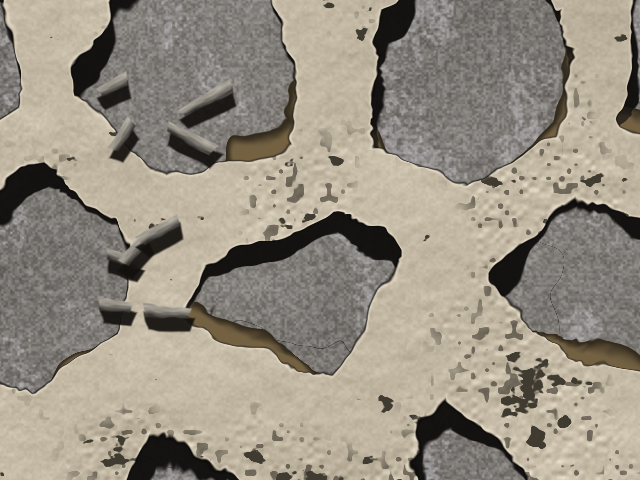
Reproduce this texture procedurally as a WebGL 1 fragment shader.

```glsl
precision highp float;
// Cream paint peeling in large flakes off sunlit grey concrete.
uniform vec2 u_resolution;

float hash(vec2 p) {
  return fract(sin(dot(p, vec2(127.1, 311.7))) * 43758.5453);
}

float noise(vec2 p) {
  vec2 i = floor(p), f = fract(p);
  f = f * f * (3.0 - 2.0 * f);
  return mix(mix(hash(i), hash(i + vec2(1, 0)), f.x),
             mix(hash(i + vec2(0, 1)), hash(i + vec2(1, 1)), f.x), f.y);
}

float fbm(vec2 p) {
  float sum = 0.0, amp = 0.533;
  for (int i = 0; i < 4; i++) {
    sum += amp * noise(p);
    p = mat2(1.6, 1.2, -1.2, 1.6) * p + 17.3;
    amp *= 0.5;
  }
  return sum;
}

// Signed distance to the paint edge: positive on bare concrete.
// The flakes are cells of a staggered, jittered grid with torn borders.
float bareField(vec2 p) {
  p += 0.15 * (vec2(fbm(p * 5.0), fbm(p * 5.0 + 31.0)) - 0.5);
  p += 0.007 * (noise(p * 75.0) - 0.5);
  vec2 cell = vec2(0.62, 0.47);
  vec2 g = (p - vec2(0.66, 0.42)) / cell;
  float first = 9.0, second = 9.0;
  for (int j = -1; j <= 1; j++) {
    float row = floor(g.y + 0.5) + float(j);
    float shift = 0.5 * mod(row, 2.0);
    for (int i = -1; i <= 1; i++) {
      vec2 id = vec2(floor(g.x - shift + 0.5) + float(i), row);
      vec2 jitter = 0.3 * (vec2(hash(id + 3.0), hash(id + 8.0)) - 0.5);
      float d = length((id + vec2(shift, 0.0) + jitter - g) * cell);
      second = min(second, max(first, d));
      first = min(first, d);
    }
  }
  float coat = 0.15 + 0.17 * smoothstep(-0.35, 0.1, -p.y) + 0.08 * (noise(p * 4.0) - 0.5);
  return 0.5 * (second - first - coat);
}

vec3 concrete(vec2 p) {
  vec3 col = vec3(0.49, 0.475, 0.46) + 0.12 * (fbm(p * 4.0) - 0.5);
  float wash = fbm(p * vec2(9.0, 5.0) + 40.0) + 0.3 * (noise(p * 130.0) - 0.5);
  col = mix(col, vec3(0.63, 0.62, 0.62), 0.75 * smoothstep(0.56, 0.68, wash));
  float crack = abs(fbm(p * 3.0 + 12.0) - 0.5);
  float cracked = (1.0 - smoothstep(0.0, 0.003, crack)) * smoothstep(0.5, 0.65, noise(p * 4.0 + 6.0));
  col *= 1.0 - 0.4 * cracked;
  return col + 0.17 * (noise(p * 210.0) - 0.5) + 0.08 * (noise(p * 95.0) - 0.5);
}

vec3 paint(vec2 p, vec2 sun) {
  float rough = smoothstep(0.45, 0.65, fbm(p * 3.5 + 9.0) + 0.1 * (0.5 - p.y));
  float relief = fbm(p * 14.0) - fbm(p * 14.0 + sun * 0.1);
  float blister = noise(p * 85.0) - noise(p * 85.0 + sun * 0.4);
  vec3 col = vec3(0.755, 0.715, 0.635) + 0.1 * (fbm(p * 3.0 + 5.0) - 0.5);
  col += 0.35 * relief + blister * mix(0.03, 0.22, rough);
  col += 0.05 * (noise(p * 190.0) - 0.5);
  // Small pits and chips gather where the coat is rough
  float pit = smoothstep(0.74, 0.82, noise(p * 70.0 + 4.0)) * rough;
  float chip = smoothstep(0.79, 0.82, fbm(p * vec2(17.0, 24.0) + 60.0) + 0.1 * rough);
  return mix(col, vec3(0.25, 0.23, 0.19), max(0.65 * pit, chip));
}

// Slanted box around a rolled strip of paint
float rollShape(vec2 q, float len, float radius) {
  return max(abs(q.x) - len - 0.3 * q.y, abs(q.y) - radius);
}

void main() {
  vec2 p = gl_FragCoord.xy / u_resolution.y;
  float px = 1.0 / u_resolution.y;
  vec2 sun = normalize(vec2(-0.2, 1.0));
  float edge = bareField(p);
  float bare = smoothstep(-px, px, edge);

  // Lifted rims throw a shadow down onto the concrete
  float lift = 0.012 + 0.06 * smoothstep(0.25, 0.75, noise(p * 6.0 + 21.0));
  float above = edge;
  for (int i = 1; i <= 4; i++) {
    above = min(above, bareField(p + sun * lift * float(i) * 0.25));
  }
  float shadow = 1.0 - smoothstep(-px, 2.0 * px, above);

  // Brown undersides of flaps curling up from the lower rims
  float curl = 0.055 * smoothstep(0.48, 0.72, noise(p * 5.5 + 70.0));
  float below = bareField(p - sun * curl);
  float flap = (1.0 - smoothstep(-px, px, below)) * step(0.002, curl);

  vec3 ground = mix(concrete(p), vec3(0.06, 0.052, 0.047), 0.96 * shadow);
  vec3 underside = mix(vec3(0.45, 0.38, 0.26), vec3(0.19, 0.16, 0.11), smoothstep(-0.03, 0.0, below));
  ground = mix(ground, underside, flap * (1.0 - 0.7 * shadow));
  ground *= mix(0.5, 1.0, smoothstep(0.0, 0.006, edge));
  vec3 coat = paint(p, sun);
  coat += 0.08 * smoothstep(-0.008, -0.002, edge);
  vec3 col = mix(coat, ground, bare);

  // Loose rolled strips with their shadows
  for (int i = 0; i < 9; i++) {
    float k = float(i);
    vec2 r = vec2(hash(vec2(k, 7.0)), hash(vec2(k, 19.0)));
    vec2 c = vec2(0.31, 0.55) + (r - 0.5) * vec2(0.26, 0.55);
    float a = mix(-0.5, 1.0, hash(vec2(k, 33.0)));
    mat2 turn = mat2(cos(a), -sin(a), sin(a), cos(a));
    vec2 q = turn * (p - c + 0.005 * (noise(p * 45.0) - 0.5));
    float len = 0.025 + 0.035 * r.x;
    float radius = max(0.004, 0.012 + 0.1 * q.x * (r.y - 0.5));
    float castEdge = rollShape(q + turn * sun * 0.024, len, radius * 1.3);
    col = mix(col, vec3(0.07, 0.06, 0.05), 0.92 * (1.0 - smoothstep(-px, 2.0 * px, castEdge)));
    vec3 tube = vec3(0.62, 0.60, 0.56) * mix(0.35, 1.05, smoothstep(-1.0, 0.5, q.y / radius));
    tube += 0.14 * (noise(q * vec2(60.0, 260.0)) - 0.5);
    col = mix(col, tube, 1.0 - smoothstep(-px, px, rollShape(q, len, radius)));
  }
  gl_FragColor = vec4(clamp(col, 0.0, 1.0), 1.0);
}
```
